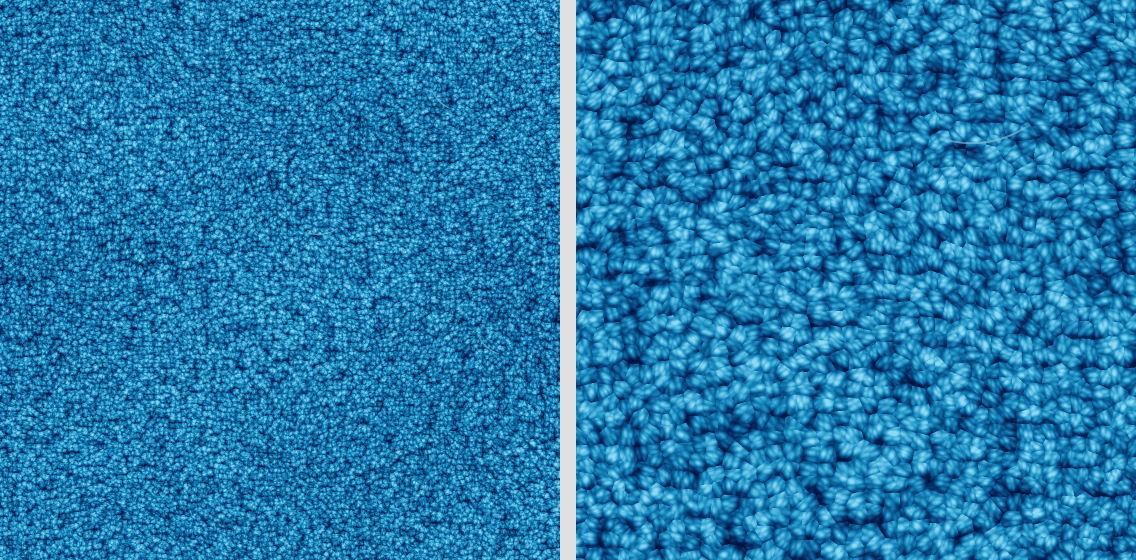
Left, the full canvas; right, a detail of the centre.
Reproduce this texture procedurally as a WebGL 2 fragment shader.

```glsl
#version 300 es
precision highp float;
// Dense blue cut-pile carpet: small fuzzy tufts with dark gaps and pale fibre tips.

uniform vec2 u_resolution;
out vec4 fragColor;

const float TAU = 6.2831853;
const float TUFTS_ACROSS = 116.0;
const int HAIR_COUNT = 3;

vec2 hash2(vec2 p) {
    vec3 q = fract(p.xyx * vec3(0.1031, 0.1030, 0.0973));
    q += dot(q, q.yzx + 33.33);
    return fract((q.xx + q.yz) * q.zy);
}

mat2 rotation(float angle) {
    float c = cos(angle), s = sin(angle);
    return mat2(c, s, -s, c);
}

// Cellular noise: xy = offset from the nearest seed, z = distance, w = cell id.
vec4 cellular(vec2 p, float jitter) {
    vec2 cell = floor(p);
    vec4 nearest = vec4(0.0, 0.0, 9.0, 0.0);
    for (int y = -1; y <= 1; y++) {
        for (int x = -1; x <= 1; x++) {
            vec2 id = cell + vec2(x, y);
            vec2 offset = p - id - 0.5 - jitter * (hash2(id + 200.0) - 0.5);
            float dist = length(offset);
            if (dist < nearest.z) nearest = vec4(offset, dist, hash2(id + 471.0).x);
        }
    }
    return nearest;
}

// Slow layered sines, used for pile shading and for bending the tuft rows.
float waves(vec2 p, float phase) {
    return sin(p.x * 7.0 + 2.0 * sin(p.y * 5.0 + phase))
         + 0.7 * sin(p.y * 13.0 - p.x * 6.0 + phase * 2.0)
         + 0.5 * sin(p.x * 23.0 + p.y * 17.0 + phase * 3.0);
}

// Pile brightness in standard deviations around the mid blue.
float pileTone(vec2 uv) {
    vec2 bend = vec2(waves(uv, 1.3), waves(uv.yx, 4.1)) * 0.006;
    vec4 tuft = cellular((uv + bend) * TUFTS_ACROSS, 0.8);
    vec4 clump = cellular((uv + bend) * vec2(40.0, 56.0) + 17.0, 1.0);

    // Each tuft carries strands running in its own direction.
    vec2 strandPos = rotation(tuft.w * TAU) * tuft.xy * vec2(1.5, 2.8);
    vec4 strand = cellular(strandPos + floor(tuft.w * 400.0) * 3.0, 1.0);

    float dome = (0.43 - tuft.z) / 0.18;
    float topLight = tuft.y / 0.33;
    float tuftShade = (tuft.w - 0.5) / 0.29;
    float fibre = (0.45 - strand.z) / 0.2;
    float mottling = (0.48 - clump.z) / 0.2;
    return 0.62 * dome + 0.35 * topLight + 0.3 * tuftShade
         + 0.55 * fibre + 0.33 * mottling + 0.1 * waves(uv, 2.6);
}

// Blue ramp from shadowed gaps to pale fibre tips.
vec3 pileColor(float tone) {
    const float stops[8] = float[8](-2.8, -1.75, -0.9, -0.21, 0.4, 1.04, 1.81, 2.9);
    const vec3 blues[8] = vec3[8](
        vec3(0.01, 0.08, 0.24), vec3(0.02, 0.16, 0.36),
        vec3(0.03, 0.29, 0.51), vec3(0.05, 0.40, 0.62),
        vec3(0.08, 0.50, 0.71), vec3(0.16, 0.61, 0.80),
        vec3(0.33, 0.72, 0.87), vec3(0.56, 0.85, 0.94));
    vec3 color = blues[0];
    for (int i = 1; i < 8; i++) {
        float t = clamp((tone - stops[i - 1]) / (stops[i] - stops[i - 1]), 0.0, 1.0);
        color = mix(color, blues[i], t);
    }
    return color;
}

// Coverage of one thin curved hair.
float hair(vec2 p, float halfLength, float curve, float pixel) {
    float dist = abs(p.y - curve * p.x * p.x);
    float line = 1.0 - smoothstep(0.0003, 0.0003 + pixel, dist);
    return line * (1.0 - smoothstep(0.7 * halfLength, halfLength, abs(p.x)));
}

void main() {
    float pixel = 1.0 / min(u_resolution.x, u_resolution.y);
    vec2 uv = gl_FragCoord.xy * pixel;

    // Four samples soften the tuft edges.
    float tone = 0.0;
    for (int i = 0; i < 4; i++) {
        vec2 shift = (vec2(i % 2, i / 2) - 0.5) * 0.5;
        tone += 0.25 * pileTone(uv + shift * pixel);
    }
    vec3 color = pileColor(tone * 1.1);

    // A few stray pale hairs.
    for (int i = 0; i < HAIR_COUNT; i++) {
        vec2 seed = vec2(float(i) * 7.0 + 3.0, 11.0);
        vec2 traits = hash2(seed + 40.0);
        vec2 local = rotation(traits.x * 1.5 - 0.5) * (uv - hash2(seed));
        float cover = hair(local, 0.015 + 0.015 * traits.y, 14.0 * (traits.y - 0.3), pixel);
        color = mix(color, vec3(0.56, 0.76, 0.84), 0.6 * cover);
    }
    fragColor = vec4(color, 1.0);
}
```
